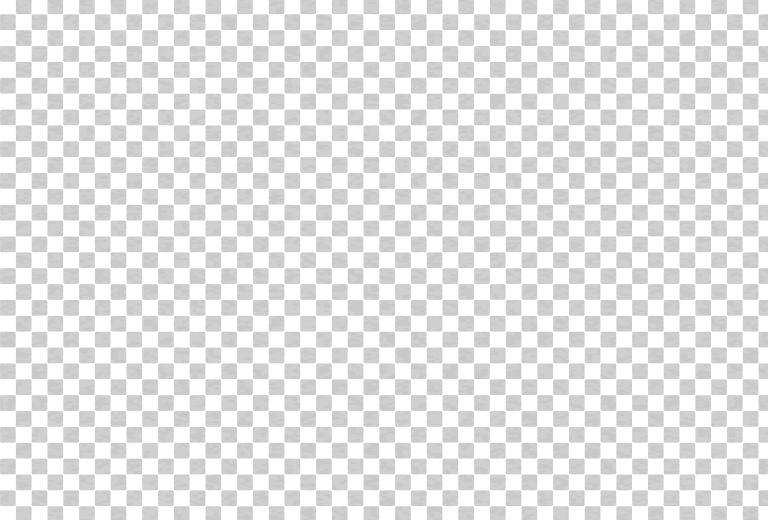
Give the GLSL for this pattern, as a Shadertoy shader.

```glsl
// Grey and white checkerboard with slightly rounded, faintly mottled grey squares.

const vec2 TILES = vec2(48.6, 32.77);      // tiles across and down the canvas
const vec2 TILE_OFFSET = vec2(0.0, 0.13);  // part of the bottom row that is cut off
const float HALF_SIDE = 0.495;
const float CORNER_RADIUS = 0.09;
const vec2 GRAIN_PER_TILE = vec2(3.0, 7.0);

const vec3 WHITE = vec3(1.0);
const vec3 LIGHT_GREY = vec3(0.81);
const vec3 DARK_GREY = vec3(0.79);

float hash(vec2 p) {
    vec3 q = fract(vec3(p.xyx) * 0.1031);
    q += dot(q, q.yzx + 33.33);
    return fract((q.x + q.y) * q.z);
}

float valueNoise(vec2 p) {
    vec2 cell = floor(p);
    vec2 f = fract(p);
    f = f * f * (3.0 - 2.0 * f);
    float low = mix(hash(cell), hash(cell + vec2(1.0, 0.0)), f.x);
    float high = mix(hash(cell + vec2(0.0, 1.0)), hash(cell + vec2(1.0)), f.x);
    return mix(low, high, f.y);
}

float roundedSquare(vec2 p, float halfSide, float radius) {
    vec2 q = abs(p) - halfSide + radius;
    return length(max(q, 0.0)) + min(max(q.x, q.y), 0.0) - radius;
}

// Offset from the nearest of the points spaced two tiles apart around center
vec2 repeatAround(vec2 p, vec2 center) {
    return mod(p - center + 1.0, 2.0) - 1.0;
}

// Two interleaved square lattices make the checkerboard
float checkerDistance(vec2 p, float halfSide, float radius) {
    float evenRows = roundedSquare(repeatAround(p, vec2(1.5, 0.5)), halfSide, radius);
    float oddRows = roundedSquare(repeatAround(p, vec2(0.5, 1.5)), halfSide, radius);
    return min(evenRows, oddRows);
}

void mainImage(out vec4 fragColor, in vec2 fragCoord) {
    vec2 p = fragCoord / iResolution.xy * TILES + TILE_OFFSET;
    float pixel = TILES.y / iResolution.y;

    // Faint horizontal mottling inside the grey squares
    float grain = valueNoise(p * GRAIN_PER_TILE);
    vec3 grey = mix(DARK_GREY, LIGHT_GREY, smoothstep(0.35, 0.55, grain));

    float dist = checkerDistance(p, HALF_SIDE, CORNER_RADIUS);
    float coverage = clamp(0.5 - dist / pixel, 0.0, 1.0);
    fragColor = vec4(mix(WHITE, grey, coverage), 1.0);
}
```
